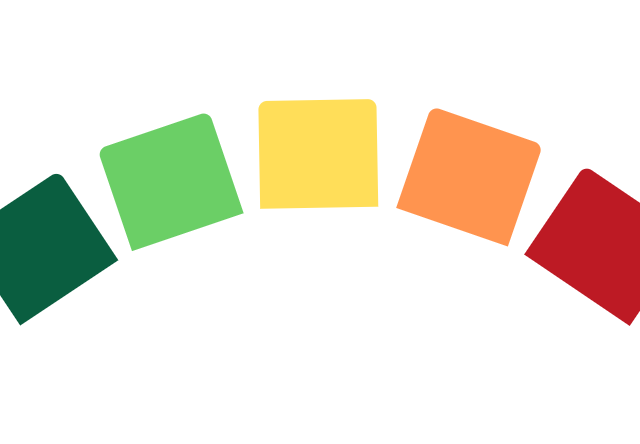
Write a Shadertoy shader that draws this background.

```glsl
const int TILE_COUNT = 5;
const float HALF_HEIGHT = 0.1213;
const float CORNER_RADIUS = 0.0197;
const vec3 PAPER = vec3(1.0);

// Tile layout: centre x from the middle, centre y, tilt in radians, half width
const vec4 TILES[TILE_COUNT] = vec4[](
    vec4(-0.6318, 0.4414,  0.5870, 0.1328),
    vec4(-0.3367, 0.5919,  0.3274, 0.1328),
    vec4(-0.0039, 0.6534,  0.0176, 0.1330),
    vec4( 0.3369, 0.6029, -0.3328, 0.1331),
    vec4( 0.6466, 0.4468, -0.5950, 0.1436)
);

const vec3 TILE_COLORS[TILE_COUNT] = vec3[](
    vec3(0.04, 0.37, 0.25),
    vec3(0.42, 0.81, 0.40),
    vec3(1.00, 0.87, 0.35),
    vec3(1.00, 0.58, 0.31),
    vec3(0.74, 0.10, 0.14)
);

// Turns a point into the frame of a tile tilted by the angle
vec2 toTileFrame(vec2 p, float angle) {
    float c = cos(angle);
    float s = sin(angle);
    return vec2(c * p.x + s * p.y, c * p.y - s * p.x);
}

// Distance to a box whose top corners alone are rounded
float topRoundedBox(vec2 p, vec2 halfSize) {
    float radius = p.y > 0.0 ? CORNER_RADIUS : 0.0;
    vec2 q = abs(p) - halfSize + radius;
    return length(max(q, 0.0)) + min(max(q.x, q.y), 0.0) - radius;
}

void mainImage(out vec4 fragColor, in vec2 fragCoord) {
    // Canvas height is one unit, with x centred
    float pixel = 1.0 / iResolution.y;
    vec2 p = vec2(fragCoord.x - 0.5 * iResolution.x, fragCoord.y) * pixel;

    // Fan of tiles
    vec3 color = PAPER;
    for (int i = 0; i < TILE_COUNT; i++) {
        vec4 tile = TILES[i];
        vec2 local = toTileFrame(p - tile.xy, tile.z);
        float dist = topRoundedBox(local, vec2(tile.w, HALF_HEIGHT));
        float coverage = clamp(0.5 - dist / pixel, 0.0, 1.0);
        color = mix(color, TILE_COLORS[i], coverage);
    }

    fragColor = vec4(color, 1.0);
}
```
